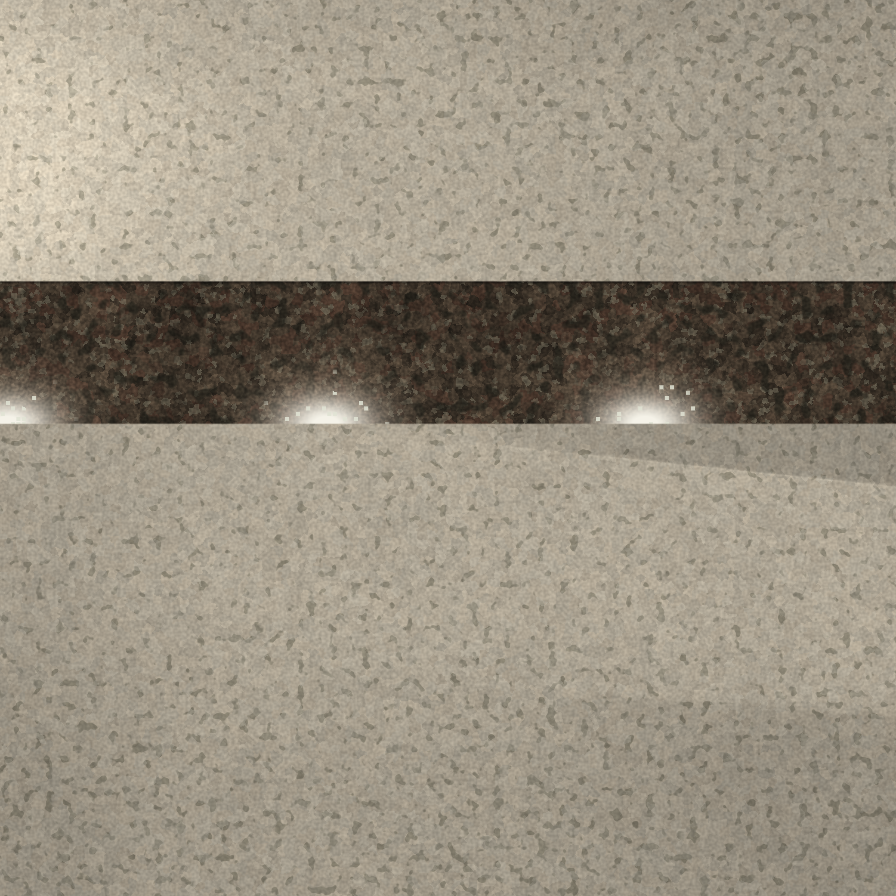
A three.js fragment shader for this texture:

```glsl
// Pale speckled stone wall crossed by a dark granite band with three lamps at its foot.
// Warped Voronoi cells give mineral flakes, gradient noise gives specks and grain,
// and gaussian falloffs with slanted shadow edges give the lighting.
#define BAND_LOW 0.527
#define BAND_HIGH 0.686
#define EDGE 0.0012
#define FLAKE_SCALE 105.0
#define SPECK_SCALE 82.0
#define GRAIN_SCALE 290.0
#define LAMP_FIRST 0.008
#define LAMP_STEP 0.356
#define SPARK_GRID 170.0
#define STONE vec3(0.690, 0.655, 0.588)
#define GRANITE vec3(0.225, 0.190, 0.152)
#define LAMP_WHITE vec3(0.96, 0.95, 0.91)

varying vec2 vUv;

float hash(vec2 p) {
  vec3 q = fract(vec3(p.xyx) * 0.1031);
  q += dot(q, q.yzx + 33.33);
  return fract((q.x + q.y) * q.z);
}

vec2 hash2(vec2 p) {
  return vec2(hash(p), hash(p + 71.7));
}

float cornerSlope(vec2 cell, vec2 offset) {
  float angle = 6.2832 * hash(cell);
  return dot(vec2(cos(angle), sin(angle)), offset);
}

// Gradient noise, roughly -0.7 to 0.7
float noise(vec2 p) {
  vec2 i = floor(p), f = p - i;
  vec2 u = f * f * f * (f * (f * 6.0 - 15.0) + 10.0);
  vec2 e = vec2(1.0, 0.0);
  return mix(mix(cornerSlope(i, f), cornerSlope(i + e.xy, f - e.xy), u.x),
             mix(cornerSlope(i + e.yx, f - e.yx), cornerSlope(i + e.xx, f - e.xx), u.x), u.y);
}

// Two random values of the nearest Voronoi cell
vec2 flake(vec2 p) {
  p += 0.45 * vec2(noise(p * 1.7), noise(p * 1.7 + 40.0));
  vec2 base = floor(p), nearest = base;
  float best = 9.0;
  for (int y = -1; y <= 1; y++) {
    for (int x = -1; x <= 1; x++) {
      vec2 cell = base + vec2(float(x), float(y));
      vec2 d = cell + hash2(cell) - p;
      float dist = dot(d, d);
      if (dist < best) { best = dist; nearest = cell; }
    }
  }
  return hash2(nearest + 19.0);
}

// Broad brightness of the wall: side glow, falloff and slanted shadows
float wallLight(vec2 p) {
  if (p.y > BAND_LOW) {
    vec2 d = (p - vec2(0.0, 0.84)) / vec2(0.20, 0.20);
    float light = 1.02 - 0.10 * smoothstep(0.3, 1.0, p.x);
    light += 0.22 * exp(-dot(d, d));
    return light - 0.05 * smoothstep(0.88, 1.0, p.y);
  }
  float light = 0.99 - 0.07 * smoothstep(0.3, 0.0, p.x);
  light -= 0.07 * smoothstep(0.34, 0.08, p.y);
  float beamTop = 0.457 + 0.104 * (1.0 - p.x);
  float beamFoot = 0.202 + 0.070 * (1.0 - p.x);
  float above = p.y - beamTop;
  light -= 0.14 * smoothstep(-EDGE, EDGE, above) * smoothstep(0.35, 0.85, p.x);
  light += 0.05 * exp(-above * above / 4e-6) * smoothstep(0.45, 0.75, p.x);
  light -= 0.08 * smoothstep(0.006, -0.006, p.y - beamFoot) * smoothstep(0.4, 0.95, p.x);
  return light;
}

vec3 wall(vec2 p, float grain) {
  vec2 mineral = flake(p * FLAKE_SCALE + 300.0);
  float patches = noise(p * 9.0 + 5.0);
  float busy = smoothstep(0.2, 0.9, p.x) * smoothstep(0.6, 0.9, p.y)
             + 0.8 * smoothstep(0.4, 0.1, p.y);
  float n = noise(p * SPECK_SCALE + 12.0) + 0.35 * noise(p * SPECK_SCALE * 2.3);
  float speck = smoothstep(0.25, 0.43, n + 0.10 * busy + 0.10 * patches);
  vec3 color = STONE * wallLight(p);
  color *= 1.0 + 0.09 * (mineral.x - 0.5) + 0.13 * grain + 0.03 * patches;
  color += vec3(0.012, 0.0, -0.010) * (mineral.y - 0.5);
  return color * mix(vec3(1.0), vec3(0.77, 0.78, 0.76), speck * (0.55 + 0.45 * mineral.y));
}

vec3 granite(vec2 p, float grain) {
  vec2 mineral = flake(p * FLAKE_SCALE * 0.85);
  vec2 chip = flake(p * FLAKE_SCALE * 1.7 + 80.0);
  vec3 color = GRANITE * (0.65 + 0.55 * mineral.x + 0.30 * chip.x);
  color = mix(color, vec3(0.285, 0.195, 0.155), 0.55 * smoothstep(0.65, 0.85, mineral.y));
  color = mix(color, vec3(0.39, 0.37, 0.31), 0.65 * smoothstep(0.78, 0.95, chip.y));
  color = mix(color, vec3(0.125, 0.120, 0.095), 0.7 * smoothstep(0.1, 0.35, noise(p * 65.0)));
  return color * (1.0 + 0.35 * grain + 0.25 * noise(p * 12.0));
}

// Half-dome glows along the band foot, with square glints scattered inside
vec3 addLamps(vec3 color, vec2 p, float grain) {
  vec2 cell = floor(p * SPARK_GRID);
  vec2 inside = abs(fract(p * SPARK_GRID) - 0.5);
  float square = smoothstep(0.45, 0.32, max(inside.x, inside.y));
  for (int i = 0; i < 3; i++) {
    vec2 d = p - vec2(LAMP_FIRST + LAMP_STEP * float(i), BAND_LOW);
    float halo = exp(-dot(d / vec2(0.070, 0.062), d / vec2(0.070, 0.062)));
    float core = exp(-dot(d / vec2(0.050, 0.029), d / vec2(0.050, 0.029)));
    color = mix(color, vec3(0.56, 0.49, 0.41) * (1.0 + 0.5 * grain), 0.62 * halo);
    color = mix(color, LAMP_WHITE, min(1.0, 1.08 * core));
    float reach = exp(-dot(d / vec2(0.055, 0.045), d / vec2(0.055, 0.045)));
    float glint = step(1.0 - 0.13 * reach, hash(cell + 7.0)) * smoothstep(0.08, 0.3, reach);
    color = mix(color, vec3(0.88, 0.89, 0.83), 0.85 * square * glint);
  }
  return color;
}

void main() {
  vec2 p = vUv;
  float grain = noise(p * GRAIN_SCALE) + 0.5 * noise(p * GRAIN_SCALE * 0.53 + 9.0);
  float band = smoothstep(BAND_LOW - EDGE, BAND_LOW + EDGE, p.y)
             * smoothstep(BAND_HIGH + EDGE, BAND_HIGH - EDGE, p.y);
  vec3 strip = granite(p, grain);
  strip *= 1.0 - 0.45 * smoothstep(BAND_HIGH - 0.004, BAND_HIGH, p.y);
  strip = addLamps(strip, p, grain);
  gl_FragColor = vec4(mix(wall(p, grain), strip, band), 1.0);
}
```
